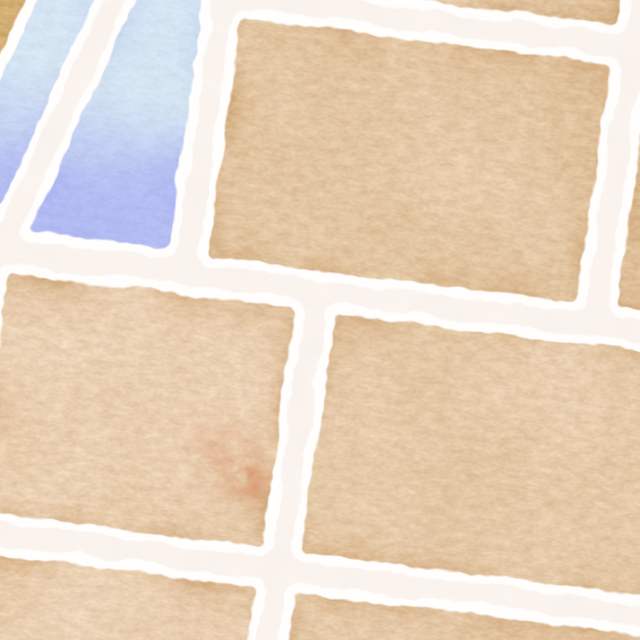
Write a three.js fragment shader that draws this pattern.

```glsl
varying vec2 vUv;

const float ROW_BASE = 0.545;     // height of a bed joint at mid canvas
const float ROW_PITCH = 0.443;
const float ROW_SLOPE = 0.125;
const float JOINT_LEAN = 0.14;
const float LEN_LEFT = 0.52;      // brick length left of the main joint
const float LEN_RIGHT = 0.65;
const float JOINT_UPPER = 0.209;
const float JOINT_LOWER = 0.42;
const float PANE_LEAN = 0.46;
const float MULLION = 0.18;
const float REVEAL = 0.049;
const float REVEAL_GAP = 0.01;
const float HALF_GAP = 0.032;
const float HALO = 0.015;
const float CORNER = 0.009;
const float SOFT = 0.0025;

const vec3 MORTAR = vec3(0.98, 0.953, 0.933);
const vec3 HALO_WHITE = vec3(1.0, 0.998, 0.992);
const vec3 BRICK_LIGHT = vec3(0.94, 0.845, 0.745);
const vec3 BRICK_TAN = vec3(0.88, 0.765, 0.62);
const vec3 BRICK_EDGE = vec3(0.80, 0.63, 0.44);
const vec3 OCHRE = vec3(0.83, 0.69, 0.45);
const vec3 RUST = vec3(0.83, 0.53, 0.37);
const vec3 SKY_PALE = vec3(0.84, 0.90, 0.95);
const vec3 SKY_DEEP = vec3(0.71, 0.745, 0.95);
const vec2 RUST_LOW = vec2(0.392, 0.25);
const vec2 RUST_HIGH = vec2(0.985, 0.885);

vec2 hashGradient(vec2 cell) {
  vec3 q = fract(cell.xyx * vec3(0.1031, 0.1030, 0.0973));
  q += dot(q, q.yzx + 33.33);
  float angle = 6.2832 * fract((q.x + q.y) * q.z);
  return vec2(cos(angle), sin(angle));
}

float gradientNoise(vec2 p) {
  vec2 i = floor(p), f = p - i;
  vec2 u = f * f * f * (f * (f * 6.0 - 15.0) + 10.0);
  float a = dot(hashGradient(i), f);
  float b = dot(hashGradient(i + vec2(1.0, 0.0)), f - vec2(1.0, 0.0));
  float c = dot(hashGradient(i + vec2(0.0, 1.0)), f - vec2(0.0, 1.0));
  float d = dot(hashGradient(i + 1.0), f - 1.0);
  return mix(mix(a, b, u.x), mix(c, d, u.x), u.y);
}

float fbm(vec2 p) {
  float sum = 0.0, amp = 0.6;
  for (int i = 0; i < 4; i++) {
    sum += amp * gradientNoise(p);
    p = p * 2.03 + 17.3;
    amp *= 0.55;
  }
  return sum;
}

// Depth inside a cell, with rounded corners
float insideDepth(vec2 edgeDist) {
  vec2 q = CORNER - (edgeDist - HALF_GAP);
  return CORNER - length(max(q, 0.0)) - min(max(q.x, q.y), 0.0);
}

float stain(vec2 p, vec2 centre, float radius) {
  vec2 q = (p - centre) / radius;
  return exp(-dot(q, q)) * clamp(0.65 + 1.3 * fbm(p * 28.0), 0.0, 1.0);
}

void main() {
  vec2 p = vUv;

  // Leaning courses and joints
  float level = (p.y + ROW_SLOPE * (p.x - 0.5) - ROW_BASE) / ROW_PITCH;
  float row = floor(level);
  float bed = (0.5 - abs(fract(level) - 0.5)) * ROW_PITCH;
  float s = p.x - JOINT_LEAN * p.y - (row < -0.5 ? JOINT_LOWER : JOINT_UPPER);
  float len = s < 0.0 ? LEN_LEFT : LEN_RIGHT;
  float col = floor(s / len);
  float side = (0.5 - abs(fract(s / len) - 0.5)) * len;

  // Window panes left of the upper joint
  bool pane = false, sliver = false;
  if (row == 0.0 && col < 0.0) {
    float w = p.x - PANE_LEAN * (p.y - 1.0);
    float trim = HALF_GAP - REVEAL_GAP;
    sliver = w < REVEAL;
    pane = !sliver;
    bed = fract(level) * ROW_PITCH - 0.006;
    side = sliver ? REVEAL - w + trim
         : w < MULLION ? min(MULLION - w, w - REVEAL + trim)
         : min(-s, w - MULLION);
    col = sliver ? -4.0 : w < MULLION ? -3.0 : -2.0;
  }

  // Hand-cut edges
  vec2 seed = vec2(col * 7.31, row * 11.7);
  float wobble = 0.007 * gradientNoise(p * 13.0 + seed)
               + 0.004 * gradientNoise(p * 55.0 + seed);
  float depth = insideDepth(vec2(side, bed)) + wobble;
  float haloWidth = HALO + 0.009 * gradientNoise(p * 17.0 - seed);

  // Paper grain and pooled pigment
  vec2 along = vec2(p.x - JOINT_LEAN * p.y, p.y + ROW_SLOPE * p.x);
  float fibre = fbm(along * vec2(38.0, 85.0));
  float fine = gradientNoise(along * vec2(120.0, 210.0));
  float blotch = fbm(p * 5.0 + seed);
  float pool = exp(-max(depth, 0.0) / 0.022)
             * clamp(0.5 + 1.3 * gradientNoise(p * 9.0 + seed), 0.1, 1.0);

  // Paint
  vec3 paint;
  if (pane) {
    float sky = smoothstep(0.9, 0.71, along.y + 0.05 * blotch);
    paint = mix(SKY_PALE, SKY_DEEP, sky) + 0.045 * fibre + 0.02 * fine;
    paint -= vec3(0.05, 0.05, 0.01) * pool;
  } else {
    float tone = (row < -0.5 ? (col < 0.0 ? 0.4 : 0.62) : 0.8) + 0.6 * blotch;
    paint = mix(BRICK_LIGHT, BRICK_TAN, clamp(tone, 0.0, 1.2));
    if (sliver) paint = OCHRE;
    paint = mix(paint, BRICK_EDGE, 0.75 * pool);
    paint += vec3(0.07, 0.09, 0.11) * fibre + 0.035 * fine;
    float rust = 0.75 * stain(p, RUST_LOW, 0.035)
               + 0.3 * stain(p, RUST_LOW + vec2(-0.05, 0.05), 0.05)
               + 0.4 * stain(p, RUST_HIGH, 0.035);
    paint = mix(paint, RUST, rust);
  }

  // Mortar, white halo, then paint
  vec3 colour = MORTAR + 0.012 * fbm(p * 12.0);
  colour = mix(colour, HALO_WHITE, smoothstep(-SOFT, SOFT, depth + haloWidth));
  colour = mix(colour, paint, smoothstep(-SOFT, SOFT, depth));
  gl_FragColor = vec4(clamp(colour, 0.0, 1.0), 1.0);
}
```
